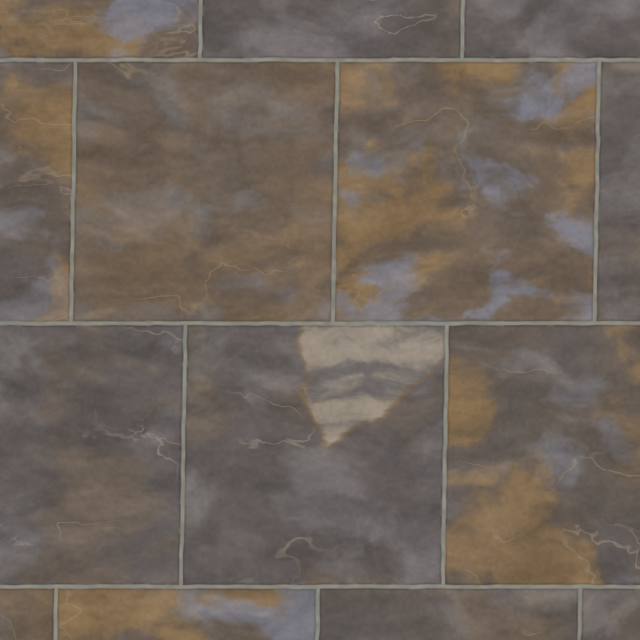
Write a Shadertoy shader that draws this texture.

```glsl
// Staggered square slate tiles with rust stains, pale flakes, veins and thin grey grout.
#define TILE vec2(0.4092, 0.4115)
#define ORIGIN vec2(0.0846, 0.0833)
#define ROW_SHIFT 0.2015
#define PAIR_DRIFT 0.0298
#define GROUT_HALF 0.0030
#define SLATE vec3(0.375, 0.350, 0.342)
#define BROWN vec3(0.430, 0.373, 0.322)
#define HAZE vec3(0.460, 0.440, 0.432)
#define OCHRE vec3(0.540, 0.435, 0.300)
#define PALE vec3(0.590, 0.545, 0.490)
#define BLUE vec3(0.480, 0.485, 0.540)
#define GROUT vec3(0.535, 0.530, 0.490)

float hash(vec2 p) {
    vec3 a = fract(vec3(p.xyx) * 0.1031);
    a += dot(a, a.yzx + 33.33);
    return fract((a.x + a.y) * a.z);
}

float noise(vec2 p) {
    vec2 i = floor(p), f = fract(p);
    f = f * f * (3.0 - 2.0 * f);
    return mix(mix(hash(i), hash(i + vec2(1, 0)), f.x),
               mix(hash(i + vec2(0, 1)), hash(i + vec2(1, 1)), f.x), f.y);
}

float fbm(vec2 p) {
    float sum = 0.0, amp = 0.516;
    for (int i = 0; i < 5; i++) {
        sum += amp * noise(p);
        p = mat2(1.6, 1.2, -1.2, 1.6) * p + 7.3;
        amp *= 0.5;
    }
    return sum;
}

// 1 when the tile kind equals n
float isKind(float kind, float n) { return step(abs(kind - n), 0.5); }

// Thin broken crack lines along the middle level of a noise field
float veins(vec2 q, vec2 warp) {
    float ridge = abs(fbm(q * vec2(6.0, 11.0) + 1.5 * warp) - 0.5);
    float broken = smoothstep(0.48, 0.66, fbm(q * 6.0 + 41.0));
    return (1.0 - smoothstep(0.002, 0.018, ridge)) * broken;
}

vec3 slateTile(vec2 id, vec2 f, vec2 p) {
    // Five kinds on a lattice: 0 gold wash, 1 grey, 2 flaked, 3 rusty, 4 brown
    float kind = mod(id.x + 2.0 * id.y, 5.0);
    float gold = isKind(kind, 0.0), flaked = isKind(kind, 2.0);
    float rusty = isKind(kind, 3.0), brown = isKind(kind, 4.0);
    float seed = hash(id + 17.0);
    vec2 q = p + 9.0 * vec2(seed, hash(id + 53.0));

    vec2 warp = vec2(fbm(q * 5.0), fbm(q * 5.0 + 19.0));
    float cloud = fbm(q * 6.0 + 1.5 * warp);
    float strata = fbm(q * vec2(14.0, 32.0) + 3.0 * warp);
    float mottle = fbm(q * vec2(11.0, 17.0) + 2.0 * warp + 29.0);
    float grain = noise(q * 190.0) + noise(q * vec2(70.0, 120.0)) - 1.0;

    // Base tone, warmer in every other row
    float warm = 0.12 + 0.65 * max(gold, brown) + 0.3 * rusty
               + 0.25 * (1.0 - mod(id.y, 2.0)) + 0.25 * (seed - 0.5);
    vec3 col = mix(SLATE, BROWN, clamp(warm + 2.0 * (cloud - 0.5), 0.0, 1.0));
    col = mix(col, HAZE, 0.65 * smoothstep(0.48, 0.70, mottle));

    // Rust gathers at the upper left of gold tiles, low on rusty ones
    float lean = gold * (0.02 + 0.18 * (f.y - f.x))
               + rusty * (0.02 + 0.28 * (0.45 - f.y));
    float stain = smoothstep(0.50, 0.68, cloud + lean + 0.4 * (strata - 0.5));
    col = mix(col, OCHRE, stain * (0.12 + 0.55 * max(gold, rusty) + 0.15 * brown));
    float cool = smoothstep(0.52, 0.70, mottle + 0.22 * (f.x - f.y - 0.15));
    col = mix(col, BLUE, cool * (0.08 + 0.62 * gold + 0.2 * rusty));

    // Pale flake: a ragged wedge hanging from the top edge
    float wedge = min(f.x - 0.42 - 0.22 * (1.0 - f.y),
                      f.y - 0.48 - 0.80 * (f.x - 0.52));
    wedge += 0.22 * (cloud - 0.5) + 0.10 * (strata - 0.5);
    float flake = flaked * smoothstep(-0.008, 0.018, wedge);
    float flakeRim = flaked * (1.0 - smoothstep(0.0, 0.025, abs(wedge)));
    col = mix(col, mix(HAZE, PALE, smoothstep(0.32, 0.58, strata)), 0.85 * flake);
    col = mix(col, OCHRE, 0.35 * flakeRim);

    // Veins and fine surface relief
    vec3 veinTone = mix(PALE, OCHRE, 0.6 * clamp(warm, 0.0, 1.0));
    col = mix(col, veinTone, 0.55 * veins(q, warp) * (1.0 - flake));
    return col * (1.0 + 0.36 * (strata - 0.5) + 0.06 * grain);
}

void mainImage(out vec4 fragColor, in vec2 fragCoord) {
    vec2 p = fragCoord / iResolution.y;
    float pixel = 1.0 / iResolution.y;

    // Uneven joints, shifted rows and a slight lean
    vec2 g = p + 0.0018 * (vec2(noise(p * 45.0), noise(p * 45.0 + 60.0)) - 0.5);
    float level = (g.y - ORIGIN.y) / TILE.y;
    float row = floor(level) + 1.0;
    float start = ORIGIN.x + ROW_SHIFT * mod(row, 2.0) + PAIR_DRIFT * floor(row / 2.0);
    float across = (g.x - start - 0.007 * (fract(level) - 0.5)) / TILE.x;
    vec2 id = vec2(floor(across), row);
    vec2 f = vec2(fract(across), fract(level));

    vec2 edge = min(f, 1.0 - f) * TILE;
    float d = min(edge.x, edge.y);
    vec3 col = slateTile(id, f, p);

    // Shaded, lightly chipped tile rim
    col *= 0.86 + 0.14 * smoothstep(GROUT_HALF, GROUT_HALF + 0.005, d);
    float chip = smoothstep(0.68, 0.85, noise(p * 65.0)) * (1.0 - smoothstep(0.003, 0.008, d));
    col = mix(col, HAZE, 0.6 * chip);

    vec3 grout = GROUT * (0.93 + 0.14 * noise(p * 90.0));
    float joint = 1.0 - smoothstep(GROUT_HALF - pixel, GROUT_HALF + pixel, d);
    fragColor = vec4(mix(col, grout, joint), 1.0);
}
```
